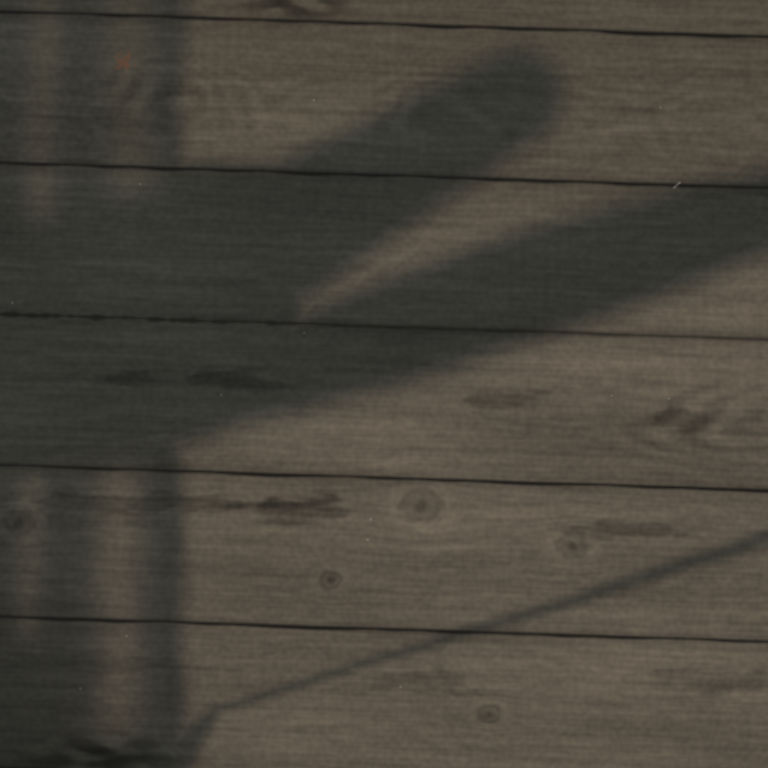
Write a Shadertoy shader that draws this texture.

```glsl
float hash(vec2 p) {
    return fract(sin(dot(p, vec2(127.1, 311.7))) * 43758.5);
}

vec2 gradientAt(vec2 cell) {
    float angle = 6.2832 * hash(cell);
    return vec2(cos(angle), sin(angle));
}

float noise(vec2 p) {
    vec2 i = floor(p), f = p - i, e = vec2(1, 0);
    vec2 u = f * f * f * (f * (f * 6.0 - 15.0) + 10.0);
    float low = mix(dot(gradientAt(i), f), dot(gradientAt(i + e), f - e), u.x);
    float high = mix(dot(gradientAt(i + e.yx), f - e.yx), dot(gradientAt(i + 1.0), f - 1.0), u.x);
    return mix(low, high, u.y);
}

float inside(float dist, float soft) {
    return 1.0 - smoothstep(-soft, soft, dist);
}

float glow(vec2 p, vec2 center, vec2 size) {
    vec2 q = (p - center) / size;
    return exp(-dot(q, q));
}

// Distance to a segment whose radius runs from ra to rb
float taper(vec2 p, vec2 a, vec2 b, float ra, float rb) {
    float t = clamp(dot(p - a, b - a) / dot(b - a, b - a), 0.0, 1.0);
    return length(p - mix(a, b, t)) - mix(ra, rb, t);
}

float lightBar(vec2 p, float x, float halfWidth, float bottom, float top) {
    float across = (p.x - x) / halfWidth;
    return exp(-across * across) * smoothstep(bottom - 0.02, bottom + 0.03, p.y) * inside(p.y - top, 0.02);
}

float shadowAmount(vec2 p) {
    float lower = 0.37 + 0.2 * p.x + 0.098 * p.x * p.x;
    float k = p.x - 0.417;
    float band = max(lower - p.y, p.y - (0.603 + 0.42 * k - 0.2 * k * k));
    float block = max(max(p.x - 0.4, p.y - 0.785), lower - p.y);
    float arm = taper(p, vec2(0.36, 0.69), vec2(0.675, 0.875), 0.09, 0.06);
    float broad = inside(min(block, min(band, arm)), 0.027);
    float shade = max(broad, 0.92 * inside(p.x - 0.24, 0.02));

    // Light between the posts
    shade *= 1.0 - 0.48 * lightBar(p, 0.055, 0.026, 0.71, 1.1) - 0.52 * lightBar(p, 0.168, 0.038, 0.74, 1.1)
        - 0.48 * lightBar(p, 0.04, 0.023, 0.16, 0.38) - 0.78 * lightBar(p, 0.155, 0.036, 0.04, 0.39);

    // Thin branch with a bent foot
    float branch = taper(p, vec2(1.03, 0.308), vec2(0.28, 0.075), 0.01, 0.004);
    float foot = taper(p, vec2(0.28, 0.075), vec2(0.2, -0.02), 0.005, 0.035);
    return max(shade, max(0.75 * inside(branch, 0.01), 0.9 * inside(foot, 0.015)));
}

void mainImage(out vec4 fragColor, in vec2 fragCoord) {
    vec2 p = fragCoord / iResolution.xy;
    float pixel = 1.0 / iResolution.y;
    float row = (p.y + 0.033 * p.x) / 0.197;
    vec2 wood = vec2(p.x + floor(row) * 7.3, row * 0.197);

    // Knots bend the grain around them
    vec3 knots[5] = vec3[5](vec3(0.026, 0.319, 0.011), vec3(0.548, 0.342, 0.014),
        vec3(0.745, 0.289, 0.011), vec3(0.43, 0.245, 0.008), vec3(0.637, 0.07, 0.008));
    float tone = 1.0;
    for (int i = 0; i < 5; i++) {
        vec2 q = p - knots[i].xy;
        float r = length(q * vec2(0.8, 1.0)) / knots[i].z + 0.4 * noise(p * 70.0);
        wood.y -= 0.6 * q.y * exp(-r * r * 0.12);
        tone += 0.07 * exp(-pow(r - 2.1, 2.0) * 2.0) - 0.25 * exp(-r * r * 2.5) - 0.1 * exp(-pow(r - 1.3, 2.0) * 9.0);
    }

    // Long fibres, faint rings and nested arches
    float fibre = noise(wood * vec2(4.0, 75.0)) + 0.9 * noise(wood * vec2(12.0, 170.0));
    float cloud = noise(wood * vec2(3.0, 10.0) + 4.0);
    float rings = sin(30.0 * noise(wood * vec2(4.0, 14.0)) + wood.y * 90.0);
    float rise = (p.y - 0.868 + 0.035 * p.x + 0.03 * noise(p * vec2(9.0, 5.0))) / 0.05;
    float arches = sin(7.0 * (sin(p.x * 17.0 + 1.0) + rise * rise + 1.6 * noise(p * vec2(10.0, 16.0))));
    float figured = exp(-rise * rise) * smoothstep(-0.4, 0.3, noise(p * vec2(8.0, 14.0) + 2.0));
    tone += 0.11 * fibre + 0.16 * cloud + 0.085 * arches * figured
        + rings * (0.016 + 0.09 * glow(p, vec2(0.9, 0.45), vec2(0.13, 0.04)));

    // Dark resin streaks: centre and half size
    vec4 streaks[9] = vec4[9](vec4(0.16, 0.507, 0.065, 0.009), vec4(0.31, 0.503, 0.055, 0.016),
        vec4(0.2, 0.344, 0.19, 0.012), vec4(0.39, 0.335, 0.07, 0.018), vec4(0.655, 0.481, 0.045, 0.014),
        vec4(0.9, 0.45, 0.05, 0.016), vec4(0.55, 0.11, 0.08, 0.014), vec4(0.93, 0.113, 0.085, 0.015),
        vec4(0.82, 0.312, 0.08, 0.012));
    float ragged = noise(p * vec2(20.0, 60.0)) + 0.5 * noise(p * vec2(45.0, 130.0));
    for (int i = 0; i < 9; i++) {
        float r = length((p - streaks[i].xy) / streaks[i].zw);
        tone -= 0.17 * inside(r - 0.95 + 0.9 * ragged, 0.4);
    }
    tone += 0.09 * noise(p * 130.0) + 0.07 * noise(p * vec2(50.0, 80.0));

    // Sunlight, cool shade and dark scraps along the edges
    float shade = shadowAmount(p + 0.009 * noise(p * 11.0));
    vec3 lit = mix(vec3(0.36, 0.328, 0.283), vec3(0.325, 0.297, 0.253), smoothstep(0.5, 0.95, p.y));
    vec3 color = mix(lit, vec3(0.208, 0.209, 0.19), shade) * tone;
    color *= 1.0 - 0.22 * glow(p, vec2(0), vec2(0.25));
    float litter = glow(p, vec2(0.13, 0.015), vec2(0.1, 0.025)) + glow(p, vec2(0.39, 0.995), vec2(0.06, 0.02));
    color *= 1.0 - 0.5 * litter * smoothstep(-0.4, 0.3, noise(p * vec2(24.0, 60.0)));

    // Seams of uneven depth, one finer and notched
    float seam = floor(row + 0.5);
    float finer = 1.0 - step(0.5, abs(seam - 3.0));
    float wobble = noise(vec2(p.x * 16.0, seam * 5.3));
    float gap = abs(row - seam + 0.01 * wobble) * 0.197;
    float notch = finer * inside(p.x - 0.4, 0.15) * noise(vec2(p.x * 85.0, 0.4));
    float width = 0.0016 + 0.0012 * wobble + 0.004 * notch;
    float depth = 0.84 - finer * mix(0.25, 0.45, p.x) + 0.35 * wobble;
    color *= 1.0 - 0.2 * exp(-gap * 140.0);
    color = mix(color, vec3(0.085, 0.08, 0.076), min(depth, 0.9) * inside(gap - width, 0.0018 + pixel));

    // Pale specks and a rusty leaf
    vec2 cell = floor(p * 26.0);
    vec2 spot = (cell + 0.2 + 0.6 * vec2(hash(cell + 5.0), hash(cell + 9.0))) / 26.0;
    color += 0.13 * step(0.975, hash(cell)) * inside(length(p - spot) - 0.001, 0.001 + pixel);
    color += 0.25 * inside(taper(p, vec2(0.878, 0.756), vec2(0.885, 0.762), 0.001, 0.001), 0.001 + pixel);
    float leaf = length(p - vec2(0.16, 0.919)) - 0.009 - 0.016 * noise(p * 110.0);
    color = mix(color, vec3(0.4, 0.27, 0.2), 0.6 * inside(leaf, 0.005));
    fragColor = vec4(color, 1.0);
}
```
